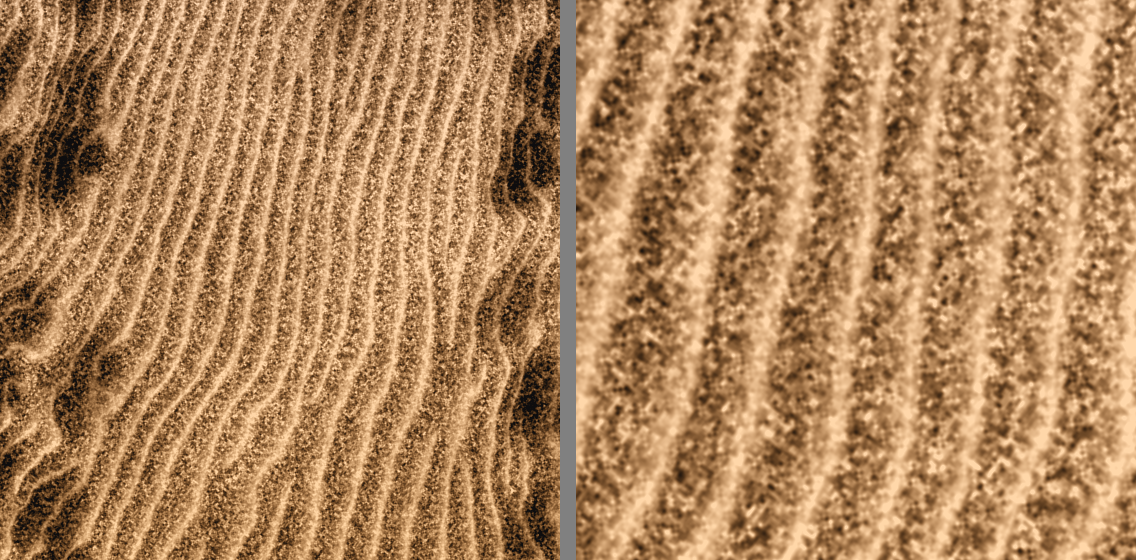
Left, the full canvas; right, a detail of the centre.
This texture is drawn by a WebGL 1 fragment shader. Its source:

```glsl
precision highp float;
// Wind-rippled sand: leaning crests drawn as a warped, forked phase field,
// with shaded hollows scattered by cellular noise along both sides and
// a coarse speckle of grains that is strongest in the shade.

#define RIPPLES 17.0        // crests along the lower edge
#define LEAN 0.60           // tilt of the crests at the left
#define LEAN_FADE 0.48      // loss of tilt toward the right
#define FORKS 14            // short extra crests, each with two ends
#define WANDER 0.65         // sideways drift of crests, in ripples
#define CREST_WIDTH 0.11    // in ripples
#define CREST_LIGHT 0.27
#define TROUGH_SHADE 0.25
#define HOLLOW_SHADE 0.74
#define GRAIN_SCALE 240.0   // grains across the canvas
#define GRAIN_CONTRAST 1.25
#define BASE_TONE 0.765

uniform vec2 u_resolution;

const vec3 SHADE = vec3(0.20, 0.13, 0.07);
const vec3 LIGHT = vec3(0.93, 0.76, 0.58);
const vec3 WARMTH = vec3(0.0, 0.05, 0.09);

vec2 hash2(vec2 p) {
  vec3 q = fract(p.xyx * vec3(0.1031, 0.1030, 0.0973));
  q += dot(q, q.yzx + 33.33);
  return fract((q.xx + q.yz) * q.zy);
}

float valueNoise(vec2 p) {
  vec2 i = floor(p), f = fract(p);
  f = f * f * (3.0 - 2.0 * f);
  float low = mix(hash2(i).x, hash2(i + vec2(1.0, 0.0)).x, f.x);
  float high = mix(hash2(i + vec2(0.0, 1.0)).x, hash2(i + 1.0).x, f.x);
  return mix(low, high, f.y);
}

// 1 near the left and right sides, 0 in the rippled middle.
float sideMask(vec2 p) {
  float left = 1.0 - smoothstep(0.06, 0.17, p.x - 0.13 * p.y);
  return max(left, smoothstep(0.85, 0.95, p.x));
}

// Soft oval pits, one candidate per jittered cell of a leaning grid.
float hollows(vec2 p) {
  vec2 cellSize = vec2(0.14, 0.19);
  vec2 warp = vec2(valueNoise(p * 17.0), valueNoise(p * 17.0 + 40.0)) - 0.5;
  vec2 q = (p + 0.04 * warp - vec2(0.25 * p.y, 0.0)) / cellSize;
  float depth = 0.0;
  for (int y = -1; y <= 1; y++) {
    for (int x = -1; x <= 1; x++) {
      vec2 cell = floor(q) + vec2(float(x), float(y));
      vec2 rnd = hash2(cell + 71.0);
      vec2 center = cell + 0.25 + 0.5 * rnd;
      vec2 place = center * cellSize;
      place.x += 0.25 * place.y;
      float strength = sideMask(place) * (0.70 + 0.45 * rnd.y);
      strength = max(strength, 0.35 * step(0.92, rnd.x));
      float pit = 1.0 - smoothstep(0.18, 0.64, length(q - center));
      depth = max(depth, strength * pit);
    }
  }
  return depth;
}

// Angle around a crest end, in turns.
float turnAround(vec2 d) {
  return atan(d.y * 0.5, d.x) / 6.2831853;
}

// Ripple phase in x, and in y a factor that calms the crest ends.
vec2 ripplePhase(vec2 p, float side, float hollow) {
  float phase = RIPPLES * (p.x - p.y * (LEAN - LEAN_FADE * p.x));
  phase += 0.2 * sin(6.0 * p.y + 5.0 * p.x) + 0.08 * sin(19.0 * p.y - 9.0 * p.x + 1.0);
  float drift = valueNoise(p * vec2(6.5, 5.0) + 9.0) - 0.5;
  float kink = valueNoise(p * vec2(18.0, 15.0) + 3.0) - 0.5;
  float waver = valueNoise(p * 48.0 + 7.0) - 0.5;
  phase += WANDER * (1.0 + 1.2 * side) * (drift + 0.4 * kink + 0.14 * waver);
  phase += 0.7 * hollow;
  float calm = 1.0;
  for (int i = 0; i < FORKS; i++) {
    float n = float(i);
    vec2 rnd = hash2(vec2(n * 3.0 + 5.0, n * 7.0 + 2.0));
    vec2 span = vec2(0.30 - 0.2 * rnd.x, 1.0) * (0.06 + 0.06 * rnd.y);
    vec2 toTop = p - rnd - span;
    vec2 toFoot = p - rnd + span;
    float spin = mod(n, 2.0) * 2.0 - 1.0;
    phase += spin * (turnAround(toTop) - turnAround(toFoot));
    calm *= smoothstep(0.0, 0.018, min(length(toTop), length(toFoot)));
  }
  return vec2(phase, calm);
}

void main() {
  vec2 p = gl_FragCoord.xy / u_resolution.y;
  float side = sideMask(p);
  float hollow = hollows(p);

  // Ripple profile: a thin lit ridge, a steep lee and a slow rise.
  vec2 ripple = ripplePhase(p, side, hollow);
  float f = fract(ripple.x);
  float fromCrest = min(f / 0.85, (1.0 - f) / 1.15) / CREST_WIDTH;
  float ridge = exp(-pow(fromCrest, 1.6));
  float crest = ridge * ripple.y * (0.75 + 0.5 * valueNoise(p * 9.0 + 33.0));
  float trough = smoothstep(0.05, 0.25, f) * (1.0 - smoothstep(0.38, 0.92, f));
  float relief = 0.45 + 1.1 * valueNoise(p * 5.0 + 20.0) - 0.3 * p.y;

  float tone = BASE_TONE + CREST_LIGHT * crest * (1.0 - 0.4 * hollow);
  tone -= TROUGH_SHADE * trough * relief * ripple.y * (1.0 - 0.5 * hollow);
  tone -= HOLLOW_SHADE * hollow * (1.0 - 0.4 * crest);
  tone -= 0.12 * (valueNoise(p * 4.0 + 60.0) - 0.5);

  // Grains on a turned grid, two sizes.
  vec2 g = mat2(0.8, 0.6, -0.6, 0.8) * p * GRAIN_SCALE + 300.0;
  float grain = 0.6 * valueNoise(g) + 0.4 * valueNoise(g.yx * 1.7 + 50.0) - 0.5;
  float roughness = mix(0.7, 1.15, max(trough, hollow)) * (1.0 - 0.5 * ridge);
  tone += GRAIN_CONTRAST * grain * roughness;
  tone = clamp(tone, -0.2, 1.1);

  // Tone to sand color: warmer in the mid tones and toward the bottom.
  vec3 color = mix(SHADE, LIGHT, tone) - WARMTH * 4.0 * tone * (1.0 - tone);
  color += vec3(0.0, 0.02, 0.07) * (p.y - 0.5) * clamp(tone, 0.0, 1.0);
  gl_FragColor = vec4(clamp(color, 0.0, 1.0), 1.0);
}
```
